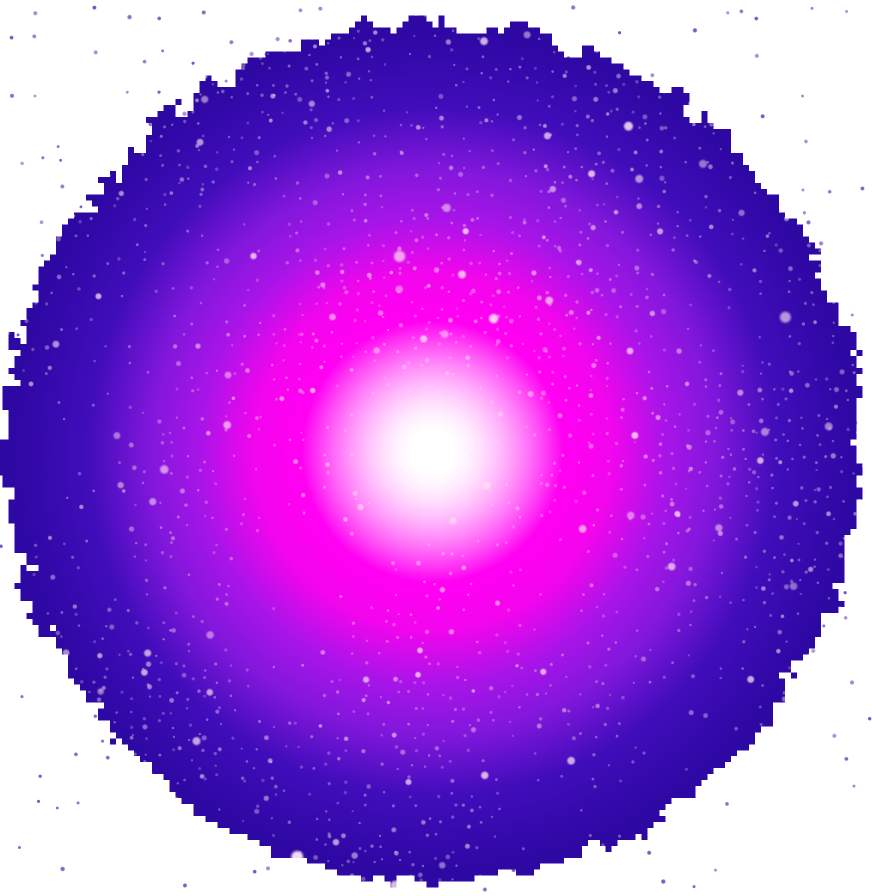
This background is drawn by a WebGL 1 fragment shader. Its source:

```glsl
precision highp float;

uniform vec2 u_resolution;

// Lengths are fractions of the canvas height.
const vec2 CENTER = vec2(0.496, 0.496);
const float DISK_RADIUS = 0.478;
const float EDGE_ROUGHNESS = 0.040;
const float EDGE_SCALE = 40.0;
const float EDGE_BLOCKS = 150.0;

const vec3 PAPER = vec3(1.0);
const vec3 MAGENTA = vec3(1.0, 0.0, 0.95);
const vec3 ORCHID = vec3(0.95, 0.02, 0.93);
const vec3 VIOLET = vec3(0.66, 0.08, 0.91);
const vec3 PURPLE = vec3(0.51, 0.09, 0.86);
const vec3 INDIGO = vec3(0.25, 0.05, 0.73);
const vec3 RIM_BLUE = vec3(0.18, 0.03, 0.64);
const vec3 STAR_TINT = vec3(1.0, 0.88, 0.95);

const float CORE_RADIUS = 0.02;
const float CORE_FADE = 0.146;
const float CORE_CURVE = 1.6;

const float STAR_CELLS = 12.0;
const float STAR_RADIUS = 0.0095;
const float STAR_DENSITY = 0.11;
const float CLUSTER_SCALE = 7.0;
const float FLECK_CELLS = 42.0;
const float FLECK_RADIUS = 0.0034;
const float FLECK_DENSITY = 0.18;

vec3 hash3(vec2 cell) {
  vec3 q = fract(cell.xyx * vec3(0.1031, 0.1030, 0.0973));
  q += dot(q, q.yxz + 33.33);
  return fract((q.xxy + q.yzz) * q.zyx);
}

float valueNoise(vec2 p) {
  vec2 cell = floor(p);
  vec2 f = fract(p);
  f = f * f * (3.0 - 2.0 * f);
  float low = mix(hash3(cell).x, hash3(cell + vec2(1.0, 0.0)).x, f.x);
  float high = mix(hash3(cell + vec2(0.0, 1.0)).x, hash3(cell + 1.0).x, f.x);
  return mix(low, high, f.y);
}

// Coverage of round dots scattered one per grid cell.
float dots(vec2 p, float cells, float radius, float density, float seed) {
  vec2 grid = p * cells;
  vec2 cell = floor(grid) + seed;
  vec3 place = hash3(cell);
  vec3 look = hash3(cell + 57.0);
  float dist = length(fract(grid) - mix(vec2(0.15), vec2(0.85), place.xy)) / cells;
  float size = radius * mix(0.65, 1.0, look.x);
  float cover = 1.0 - smoothstep(0.4 * size, size, dist);
  float clustered = density * 2.0 * valueNoise((floor(grid) + 0.5) / cells * CLUSTER_SCALE);
  return cover * step(place.z, clustered) * mix(0.55, 1.0, look.y);
}

// Inside of the disk, stepped along small square blocks.
float blockyDisk(vec2 p) {
  vec2 block = (floor(p * EDGE_BLOCKS) + 0.5) / EDGE_BLOCKS;
  float ragged = 0.5 * valueNoise(block * EDGE_SCALE)
               + 0.5 * valueNoise(block * EDGE_SCALE * 2.3 + 19.0);
  return step(length(block) + EDGE_ROUGHNESS * (ragged - 0.5), DISK_RADIUS);
}

// Radial colours from the white core to the blue rim.
vec3 glow(float r) {
  vec3 color = mix(MAGENTA, ORCHID, smoothstep(0.15, 0.205, r));
  color = mix(color, VIOLET, clamp((r - 0.20) / 0.06, 0.0, 1.0));
  color = mix(color, PURPLE, clamp((r - 0.26) / 0.055, 0.0, 1.0));
  color = mix(color, INDIGO, clamp((r - 0.315) / 0.07, 0.0, 1.0));
  color = mix(color, RIM_BLUE, clamp((r - 0.385) / 0.085, 0.0, 1.0));
  float fade = clamp((r - CORE_RADIUS) / (CORE_FADE - CORE_RADIUS), 0.0, 1.0);
  return mix(color, PAPER, 1.0 - pow(fade, CORE_CURVE));
}

void main() {
  vec2 p = (gl_FragCoord.xy - CENTER * u_resolution) / u_resolution.y;
  float pixel = 1.0 / u_resolution.y;

  // Ragged disk, smoothed with a 2 by 2 grid of samples
  float disk = 0.0;
  for (int i = 0; i < 4; i++) {
    vec2 corner = vec2(mod(float(i), 2.0), floor(float(i) / 2.0)) - 0.5;
    disk += 0.25 * blockyDisk(p + 0.5 * pixel * corner);
  }

  // Stars, from few and large to many, small and dim
  vec3 inside = glow(length(p));
  for (int i = 0; i < 4; i++) {
    float layer = float(i);
    float star = dots(p, STAR_CELLS * pow(1.75, layer),
                      STAR_RADIUS * pow(0.66, layer),
                      STAR_DENSITY * (1.0 + layer), 31.0 * layer + 7.0);
    inside = mix(inside, STAR_TINT, star * (1.0 - 0.2 * layer));
  }

  // Sparse blue flecks on the paper
  float fleck = dots(p, FLECK_CELLS, FLECK_RADIUS, FLECK_DENSITY, 113.0);
  vec3 outside = mix(PAPER, RIM_BLUE, 0.7 * fleck);

  gl_FragColor = vec4(mix(outside, inside, disk), 1.0);
}
```
